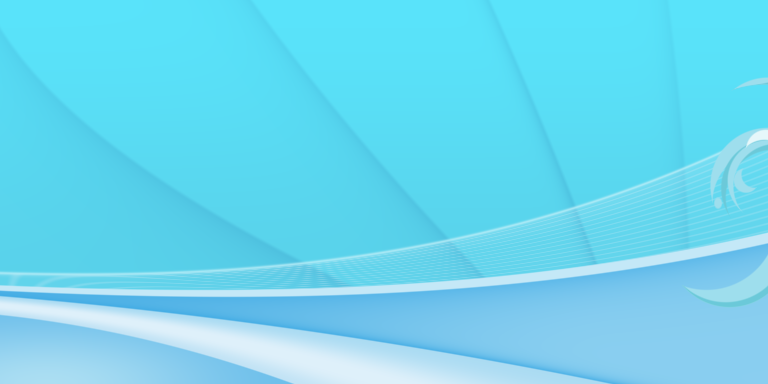
This background is drawn by a Shadertoy shader. Its source:

```glsl
// Cyan folded backdrop with a fine line mesh, sweeping pale ribbons and water splashes.

// Antialiased coverage of the region where d is negative.
float cover(float d) {
    float px = 1.0 / iResolution.y;
    return 1.0 - smoothstep(-px, px, d);
}

// Disc at a with radius ra, cut by a disc at b with radius rb.
float crescent(vec2 p, vec2 a, float ra, vec2 b, float rb) {
    return max(length(p - a) - ra, rb - length(p - b));
}

// Shadow on the left of a fold whose edge is x = k.x + k.y t + k.z t^2.
float foldShade(vec2 p, vec3 k, float width) {
    float t = 1.0 - p.y;
    float slope = k.y + 2.0 * k.z * t;
    float d = (p.x - k.x - t * (k.y + k.z * t)) / sqrt(1.0 + slope * slope);
    return exp(min(d, 0.0) / width) * (1.0 - smoothstep(-0.004, 0.009, d));
}

vec3 backdrop(vec2 p) {
    float t = 1.0 - p.y;
    vec3 col = mix(vec3(0.35, 0.89, 0.98), vec3(0.35, 0.825, 0.92), smoothstep(0.0, 0.75, t));
    vec3 shadow = vec3(0.24, 0.64, 0.80);
    vec3 left = vec3(-0.042, 0.458, 1.1);
    vec3 middle = vec3(0.651, 0.72, 0.17);
    float shade = 0.26 * foldShade(p, left, 0.11) + 0.12 * foldShade(p, left, 0.02);
    shade += 0.20 * foldShade(p, middle, 0.08) + 0.18 * foldShade(p, middle, 0.015);
    shade += 0.42 * foldShade(p, vec3(1.271, 0.45, -0.06), 0.016);
    shade += 0.24 * foldShade(p, vec3(1.737, 0.13, -0.07), 0.025);
    return mix(col, shadow, shade * (0.6 + 0.7 * t));
}

vec3 splashes(vec3 col, vec2 p) {
    vec3 pale = vec3(0.62, 0.87, 0.93), teal = vec3(0.42, 0.79, 0.85);

    // Upper droplet arc
    float arc = crescent(p, vec2(2.0, 0.655), 0.143, vec2(1.99, 0.53), 0.25);
    col = mix(col, pale, cover(arc));
    col = mix(col, teal, cover(max(arc, p.y - 0.765 - 0.2 * (p.x - 1.9))));

    // Curling crest with an inner fold and a highlight
    col = mix(col, pale, cover(crescent(p, vec2(2.0, 0.517), 0.15, vec2(2.0, 0.47), 0.145)));
    col = mix(col, teal, cover(crescent(p, vec2(2.005, 0.51), 0.127, vec2(2.015, 0.485), 0.125)));
    col = mix(col, pale, cover(crescent(p, vec2(2.0, 0.53), 0.105, vec2(2.02, 0.515), 0.11)));
    col = mix(col, vec3(0.90, 0.97, 0.98),
              cover(crescent(p, vec2(1.995, 0.61), 0.052, vec2(1.99, 0.57), 0.066)));

    // Loose drops
    col = mix(col, pale, cover(length((p - vec2(1.870, 0.471)) * vec2(1.0, 0.7)) - 0.010));
    col = mix(col, pale, cover(crescent(p, vec2(1.943, 0.53), 0.032, vec2(1.965, 0.545), 0.034)));

    // Lower sweep
    float sweep = crescent(p, vec2(1.90, 0.36), 0.16, vec2(1.84, 0.43), 0.185);
    col = mix(col, pale, cover(sweep));
    float under = crescent(p, vec2(1.90, 0.36), 0.16, vec2(1.89, 0.375), 0.162);
    return mix(col, teal, cover(max(sweep, under)));
}

void mainImage(out vec4 fragColor, in vec2 fragCoord) {
    vec2 p = fragCoord / iResolution.y;
    float x = p.x;

    // Heights of the sweeping edges
    float meshTop = 0.289 + x * (-0.03 + x * (0.06 + 0.024 * x));
    float band = 0.25 + x * (-0.046 + x * (0.03 + 0.0128 * x));
    float ribbonTop = 0.229 - x * (0.083 + 0.038 * x);
    float ribbonLow = 0.18 - x * (0.105 + 0.17 * x);

    vec3 col = backdrop(p);

    // Mesh of fine lines between its upper rim and the band
    float k = (p.y - band) / (meshTop - band);
    float stripe = abs(fract(k * 15.0) - 0.5);
    float inside = cover(p.y - meshTop);
    float mesh = 0.08 + 0.25 * smoothstep(0.25, 0.5, stripe) + 0.16 * smoothstep(0.6, 1.0, k);
    col = mix(col, vec3(0.76, 0.91, 0.96), inside * mesh);
    col = mix(col, vec3(0.72, 0.93, 0.97), 0.75 * exp(-pow((p.y - meshTop) / 0.004, 2.0)));

    // Blue sheet, deeper along both of its edges
    float depth = max(band - p.y, 0.0);
    vec3 sheet = mix(vec3(0.38, 0.73, 0.91), vec3(0.54, 0.81, 0.94), smoothstep(0.3, 1.6, x));
    sheet = mix(sheet, vec3(0.25, 0.67, 0.90), 0.75 * exp(-depth / (0.025 + 0.018 * x)));
    sheet = mix(sheet, vec3(0.23, 0.66, 0.89), 0.85 * exp(-max(p.y - ribbonTop, 0.0) / 0.012));
    col = mix(col, sheet, cover(p.y - band));

    // Pale ribbon
    float across = clamp((ribbonTop - p.y) / (ribbonTop - ribbonLow), 0.0, 1.0);
    vec3 ribbon = mix(vec3(0.67, 0.86, 0.95), vec3(0.87, 0.94, 0.98), smoothstep(0.0, 0.45, across));
    ribbon = mix(ribbon, vec3(0.76, 0.89, 0.96), smoothstep(0.55, 1.0, across));
    col = mix(col, ribbon, cover(p.y - ribbonTop));

    // Lower left sheet with a soft light in its corner
    vec3 corner = mix(vec3(0.67, 0.87, 0.95), vec3(0.43, 0.75, 0.92),
                      smoothstep(0.0, 0.4, length((p - vec2(0.12, 0.0)) * vec2(0.6, 1.8))));
    col = mix(col, corner, cover(p.y - ribbonLow));

    // Bright band over the sheet
    col = mix(col, vec3(0.77, 0.91, 0.97), cover(abs(p.y - band) - 0.007 - 0.0035 * x));

    fragColor = vec4(splashes(col, p), 1.0);
}
```
